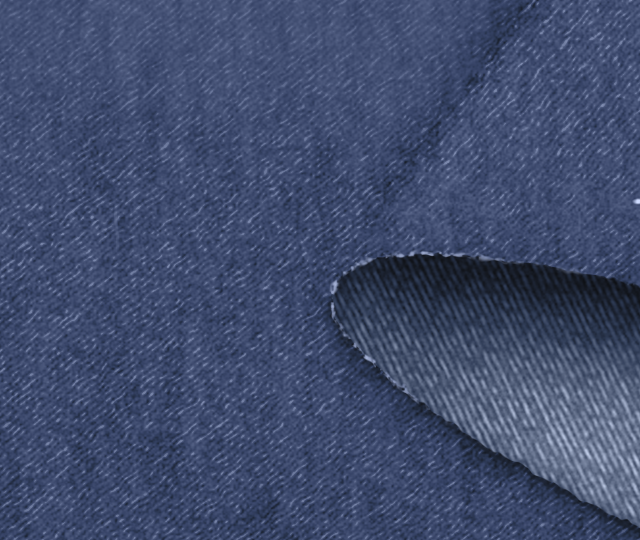
Reproduce this texture procedurally as a WebGL 1 fragment shader.

```glsl
precision highp float;
// Blue denim folded over itself, showing its pale reverse under a frayed edge.
uniform vec2 u_resolution;

float hash(vec2 p) {
  p = fract(p * vec2(0.1031, 0.1137));
  p += dot(p, p.yx + 33.33);
  return fract((p.x + p.y) * p.x * 7.31);
}

float noise(vec2 p) {
  vec2 i = floor(p), f = fract(p);
  f = f * f * (3.0 - 2.0 * f);
  i += 200.0;
  return mix(mix(hash(i), hash(i + vec2(1, 0)), f.x),
             mix(hash(i + vec2(0, 1)), hash(i + vec2(1, 1)), f.x), f.y);
}

// Signed noise, from -1 to 1
float wave(vec2 p) { return 2.0 * noise(p) - 1.0; }

// Diagonal ribs broken into short, unevenly bright stitches
float twill(vec2 p, float angle, float pitch, float stitch, float wobble) {
  vec2 along = vec2(cos(angle), sin(angle));
  float u = dot(p, along) / stitch;
  float v = dot(p, vec2(-along.y, along.x)) / pitch + wobble * wave(p * 55.0);
  float rib = sin(6.2832 * v);
  float row = floor(v + 0.25);
  float breaks = wave(vec2(u + 0.37 * row, row * 7.0));
  return rib * (0.7 + 0.55 * breaks) + 0.5 * breaks;
}

// Opening of the fold: s < 0 runs along the lower edge, s > 0 the upper
vec2 rim(float s) {
  float rise = s > 0.0 ? 0.415 * s - 0.502 * s * s : 0.342 * s - 0.29 * s * s;
  return vec2(0.614 + s * s, 0.444 + rise);
}

// Distance to the rim, and the curve parameter of its nearest point
vec2 nearestRim(vec2 p) {
  vec2 best = vec2(9.0, 0.0);
  vec2 a = rim(-0.84);
  for (int i = 1; i <= 48; i++) {
    float s = -0.84 + 0.035 * float(i);
    vec2 b = rim(s), ab = b - a;
    float h = clamp(dot(p - a, ab) / dot(ab, ab), 0.0, 1.0);
    float d = length(p - a - ab * h);
    if (d < best.x) best = vec2(d, s - 0.035 * (1.0 - h));
    a = b;
  }
  return best;
}

// Indigo dye ramp by lightness
vec3 indigo(float l) {
  l = clamp(l, 0.02, 0.85);
  return vec3(l, l + 0.05 * smoothstep(0.0, 0.2, l), l + 0.19 * smoothstep(0.0, 0.23, l));
}

void main() {
  vec2 p = gl_FragCoord.xy / u_resolution.y;
  float px = 1.0 / u_resolution.y;
  vec2 frayed = p + 0.003 * vec2(wave(p * 80.0), wave(p * 80.0 + 40.0));
  frayed += 0.003 * vec2(wave(p * 24.0 + 7.0), wave(p * 24.0 + 19.0));
  vec2 edge = nearestRim(frayed);
  float s = sqrt(max(frayed.x - 0.614, 0.0));
  bool inside = frayed.x > 0.614 && frayed.y < rim(s).y && frayed.y > rim(-s - 0.00001).y;
  float d = inside ? -edge.x : edge.x;
  float upper = smoothstep(-0.02, 0.05, edge.y);

  // Crease running up to the right, with the flap on its right
  float crease = 0.83 * (p.x - 0.664 - 0.677 * (p.y - 0.552) + 0.004 * wave(p * 6.0));
  float aboveFold = smoothstep(0.5, 0.72, p.y);
  float flap = smoothstep(-0.008, 0.012, crease) * aboveFold;
  float haze = smoothstep(0.55, 1.0, p.y) * (1.0 - flap);

  // Face of the cloth: ribs, grain, and vertical slubs
  float weave = mix(twill(p, 0.68, 0.0104, 0.0095, 0.3), twill(p, 0.82, 0.0108, 0.0095, 0.3), flap);
  float grain = wave(p * vec2(205.0, 180.0)) + 0.7 * wave(p.yx * vec2(290.0, 260.0) + 31.0);
  float slub = wave(vec2(p.x * 48.0 + 0.8 * wave(p * 6.0), p.y * 7.0));
  slub += 0.8 * wave(vec2(p.x * 120.0, p.y * 19.0 + 9.0));
  float face = 0.245 + 0.022 * haze + 0.012 * wave(p * 4.0);
  face += (0.052 * weave + 0.045 * grain) * (1.0 - 0.45 * haze);
  face += 0.018 * slub + 0.014 * wave(p * 32.0);
  face += 0.09 * smoothstep(0.8, 1.7, weave + 0.5 * grain) * (1.0 - 0.6 * haze);
  face -= 0.016 * (1.0 - smoothstep(0.0, 0.45, p.y));

  // Folded volume: soft shadow left of the crease, sheen to its right
  float creaseWidth = crease < 0.0 ? 0.05 : 0.022;
  face -= 0.07 * aboveFold * exp(-crease * crease / (creaseWidth * creaseWidth));
  face += 0.02 * flap * smoothstep(0.02, 0.09, crease) * (1.0 - smoothstep(0.12, 0.4, crease));

  // Shadow thrown onto the cloth around the tip and lower edge
  float shade = exp(-max(d, 0.0) / 0.03) * (1.0 - 0.75 * upper);
  face *= 1.0 - 0.58 * shade;

  // Pale loose threads
  vec2 strand = p - vec2(0.216 + 0.002 * sin(p.y * 60.0), 0.58);
  face += 0.12 * noise(p * vec2(20.0, 90.0)) * (1.0 - smoothstep(0.001, 0.0045, abs(strand.x)))
        * (1.0 - smoothstep(0.035, 0.055, abs(strand.y)));
  vec2 fluff = (p - vec2(1.182, 0.627)) * vec2(0.55, 1.0);
  face += 0.5 * (1.0 - smoothstep(0.002, 0.007, length(fluff)));
  vec3 color = indigo(face);

  // Reverse side: steep pale ribs, deep shade beneath the upper edge
  float depth = rim(s).y - p.y;
  float lit = smoothstep(0.0, 0.3, depth + 0.06 * (1.0 - smoothstep(0.62, 0.82, p.x)));
  float back = 0.09 + 0.27 * lit + 0.08 * lit * smoothstep(0.75, 1.15, p.x);
  back += 0.025 * wave(p * 13.0) * lit;
  float ribs = twill(p, 2.03, 0.0128, 0.0125, 0.1);
  back += (0.03 + 0.115 * lit) * ribs;
  back += 0.045 * (wave(p * 170.0) + 0.6 * wave(p * 270.0 + 11.0)) * (0.3 + lit);
  back *= 1.0 - 0.3 * exp(-edge.x / 0.012) * (1.0 - upper);
  vec3 lining = indigo(max(back, 0.05)) - vec3(0.0, 0.0, 0.035) * smoothstep(0.1, 0.25, back);
  color = mix(color, lining, 1.0 - smoothstep(-px, px, d));

  // Sparse frayed tufts on the rim, strongest around the tip
  float tuft = 0.6 * noise(vec2(edge.y * 70.0, 3.0)) + 0.6 * noise(p * 190.0);
  float reach = mix(smoothstep(-0.6, -0.3, edge.y), 1.0 - 0.65 * smoothstep(0.4, 0.65, edge.y), upper);
  float rimLine = 1.0 - smoothstep(0.001, 0.003 + 0.007 * noise(p * 60.0), abs(d - 0.0005));
  color = mix(color, indigo(0.26 + 0.34 * tuft), rimLine * reach * smoothstep(0.35, 0.85, tuft));

  // Dark seam under the far lower edge
  float seam = 1.0 - smoothstep(0.001, 0.006, abs(d - 0.006));
  seam *= 1.0 - smoothstep(-0.55, -0.38, edge.y);
  color = mix(color, indigo(0.1), 0.6 * seam);

  gl_FragColor = vec4(color, 1.0);
}
```
